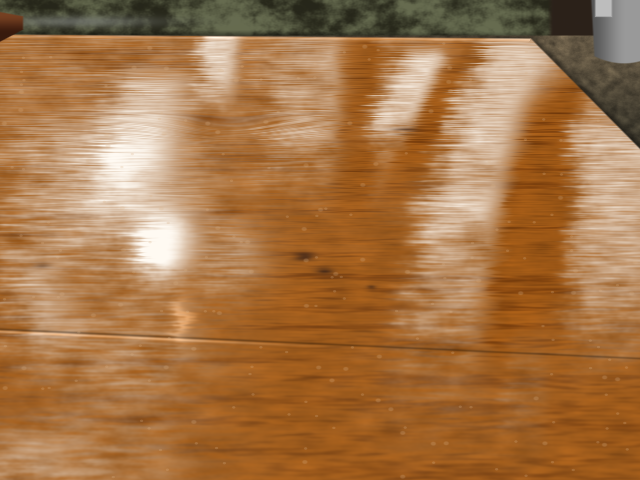
Give the GLSL for this texture, as a Shadertoy shader.

```glsl
// A varnished wooden table top reflecting bright sky between dark trunks.
// Gradient noise stretched along the boards makes the grain and tears the
// edges of soft leaning streaks; blurred foliage fills the strip behind.

vec2 hash2(vec2 p) {
    vec3 h = fract(p.xyx * vec3(0.1031, 0.1030, 0.0973));
    h += dot(h, h.yzx + 33.33);
    return fract((h.xx + h.yz) * h.zy);
}

float corner(vec2 cell, vec2 f, vec2 o) {
    return dot(hash2(cell + o) * 2.0 - 1.0, f - o);
}

float noise(vec2 p) {
    vec2 c = floor(p), f = fract(p), s = f * f * (3.0 - 2.0 * f);
    float low = mix(corner(c, f, vec2(0)), corner(c, f, vec2(1, 0)), s.x);
    float high = mix(corner(c, f, vec2(0, 1)), corner(c, f, vec2(1)), s.x);
    return 1.4 * mix(low, high, s.y);
}

float fbm(vec2 p) {
    float sum = 0.0, amp = 0.6;
    for (int i = 0; i < 4; i++) {
        sum += amp * noise(p);
        p = p * 2.03 + 17.3;
        amp *= 0.55;
    }
    return sum;
}

float ridge(float d, float width) { return exp(-d * d / (width * width)); }

float glow(vec2 p, float x, float y, float rx, float ry) {
    return ridge(p.x - x, rx) * ridge(p.y - y, ry);
}

// Leaning band; ends holds its top point, then its bottom point
float streak(vec2 p, vec4 ends, float width) {
    float t = (ends.y - p.y) / (ends.y - ends.w);
    float d = abs(p.x - mix(ends.x, ends.z, t)) / width;
    float fade = smoothstep(-0.15, 0.1, t) * (1.0 - smoothstep(0.6, 1.35, t));
    return (1.0 - smoothstep(0.3, 1.6, d)) * fade;
}

float skyLight(vec2 p) {
    float l = 0.13 + 0.23 * smoothstep(0.35, 0.85, p.y);
    l += 0.6 * streak(p, vec4(0.345, 0.93, 0.335, 0.8), 0.03);
    l += 0.25 * streak(p, vec4(0.49, 0.92, 0.48, 0.65), 0.06);
    l += 0.6 * streak(p, vec4(0.67, 0.89, 0.6, 0.72), 0.04);
    l += 0.55 * streak(p, vec4(0.81, 0.91, 0.73, 0.58), 0.065);
    l += 0.4 * streak(p, vec4(0.73, 0.6, 0.7, 0.3), 0.07);
    l += 0.5 * streak(p, vec4(0.97, 0.75, 0.96, 0.3), 0.08);
    l += 0.17 * streak(p, vec4(0.835, 0.5, 0.82, 0.1), 0.03);
    l += 0.4 * streak(p, vec4(0.24, 0.84, 0.2, 0.62), 0.06);
    l += 0.3 * streak(p, vec4(0.14, 0.74, 0.08, 0.45), 0.1);
    l += 0.5 * glow(p, 0.22, 0.58, 0.1, 0.16);
    l += 0.95 * glow(p, 0.255, 0.49, 0.042, 0.065);
    l += 0.4 * glow(p, 0.06, 0.37, 0.06, 0.1);
    l += 0.32 * glow(p, 0.37, 0.46, 0.06, 0.08);
    l += 0.3 * glow(p, 0.2, 0.26, 0.16, 0.14);
    l += 0.35 * glow(p, 0.05, 0.03, 0.25, 0.1);
    l += 0.15 * glow(p, 0.7, 0.2, 0.13, 0.15);
    // Trunks shut out the sky
    l -= 0.25 * streak(p, vec4(0.567, 0.92, 0.555, 0.6), 0.028);
    l -= 0.3 * streak(p, vec4(0.725, 0.9, 0.64, 0.64), 0.025);
    return l - 0.4 * streak(p, vec4(0.86, 0.8, 0.81, 0.3), 0.05);
}

// Small varnish bubbles, one per chosen cell
float bubbles(vec2 p, float scale) {
    vec2 q = p * scale, cell = floor(q);
    vec2 d = fract(q) - 0.3 - 0.4 * hash2(cell);
    float chosen = step(hash2(cell + 71.0).x, 0.04);
    return chosen * (1.0 - smoothstep(0.1, 0.25, length(d)));
}

vec3 tableTop(vec2 p) {
    // Rows crowd together with distance and bend round a long arch
    float row = 1.0 / (1.4 - p.y) + 0.06 * glow(p, 0.36, 0.73, 0.11, 0.03);
    float fine = noise(vec2(p.x * 22.0, row * 220.0));
    float grain = noise(vec2(p.x * 2.0, row * 60.0)) + 0.5 * fine;
    float tear = noise(vec2(p.x * 12.0, row * 110.0));
    float blotch = fbm(p * vec2(14.0, 20.0));
    vec3 col = mix(vec3(0.61, 0.34, 0.085), vec3(0.49, 0.25, 0.05), smoothstep(-0.1, 0.8, grain));
    col *= 1.0 + 0.14 * blotch - 0.1 * fine;

    // Reflection with torn edges
    vec2 torn = p + vec2(0.016 * tear + 0.01 * fine, 0.0) + 0.025 * blotch;
    float light = skyLight(torn);
    light += (0.22 * tear + 0.22 * fine + 0.3 * blotch) * smoothstep(0.08, 0.5, light);
    col = mix(col, vec3(0.82, 0.7, 0.59), 0.9 * smoothstep(0.03, 0.85, light));
    col = mix(col, vec3(1.0, 0.98, 0.95), smoothstep(0.6, 1.4, light));

    // Knots, the joint between boards and bubbles
    float knots = glow(p, 0.475, 0.467, 0.016, 0.009) + glow(p, 0.507, 0.436, 0.014, 0.008)
        + 0.6 * glow(p, 0.58, 0.399, 0.007, 0.006) + 0.7 * glow(p, 0.065, 0.448, 0.014, 0.005)
        + 0.5 * glow(p, 0.635, 0.728, 0.022, 0.008);
    col = mix(col, vec3(0.2, 0.12, 0.09), clamp(knots * (0.7 + 1.2 * tear), 0.0, 0.8));
    float joint = p.y - 0.314 + 0.061 * p.x;
    col *= 1.0 - 0.28 * ridge(joint, 0.0025);
    col += 0.2 * ridge(joint + 0.005, 0.003) * (1.0 - smoothstep(0.2, 0.6, p.x));
    col += 0.25 * glow(torn, 0.283, 0.335, 0.016, 0.04);
    float spots = max(bubbles(p, 45.0), bubbles(p + 3.7, 70.0));
    return mix(col, vec3(0.85, 0.7, 0.54), 0.25 * spots);
}

vec3 backdrop(vec2 p, float px) {
    float leaves = fbm(p * 30.0) + 0.5 * noise(p * 10.0);
    vec3 col = mix(vec3(0.15, 0.15, 0.1), vec3(0.4, 0.42, 0.31), smoothstep(-0.5, 0.5, leaves));
    col = mix(col, vec3(0.46, 0.47, 0.45), 0.7 * glow(p, 0.12, 0.955, 0.13, 0.012));
    col = mix(col, vec3(0.17, 0.13, 0.1), smoothstep(0.855, 0.865, p.x));
    // Stone ledge, then a plain cup
    vec3 ledge = mix(vec3(0.25, 0.23, 0.18), vec3(0.4, 0.35, 0.27), smoothstep(0.72, 0.93, p.y));
    col = mix(ledge * (1.0 + 0.5 * fbm(p * 55.0)), col, smoothstep(-px, px, p.y - 0.926));
    float rim = 0.868 + 7.0 * (p.x - 0.975) * (p.x - 0.975);
    float cup = min(p.x - 0.964 + 0.04 * p.y, p.y - rim);
    vec3 plastic = mix(vec3(0.33), vec3(0.6), smoothstep(0.92, 0.98, p.x));
    vec2 label = abs(p - vec2(0.943, 0.985)) - vec2(0.013, 0.02);
    plastic = mix(vec3(0.74), plastic, smoothstep(-px, px, max(label.x, label.y)));
    return mix(col, plastic, smoothstep(-px, px, cup));
}

void mainImage(out vec4 fragColor, in vec2 fragCoord) {
    vec2 p = fragCoord / iResolution.xy;
    float px = 1.0 / iResolution.y;
    float side = 0.8 * (p.x - 0.833 - 0.742 * (0.915 - p.y));
    float far = p.y - 0.928 + 0.01 * p.x, edge = max(far, side);
    vec3 col = backdrop(p, px) * mix(0.6, 1.0, smoothstep(0.0, 0.015, edge));
    col = mix(tableTop(p), col, smoothstep(-px, px, edge));
    col += 0.16 * ridge(edge + 0.003, 0.003) * step(side, far);
    // Wooden block in the far left corner
    float block = max(p.x - 0.036, max(p.y - 0.975 + 0.25 * p.x, 0.913 + 0.7 * p.x - p.y));
    vec3 timber = mix(vec3(0.22, 0.1, 0.05), vec3(0.46, 0.25, 0.13), smoothstep(0.93, 0.97, p.y));
    col = mix(timber, col, smoothstep(-px, px, block));
    fragColor = vec4(clamp(col, 0.0, 1.0), 1.0);
}
```
